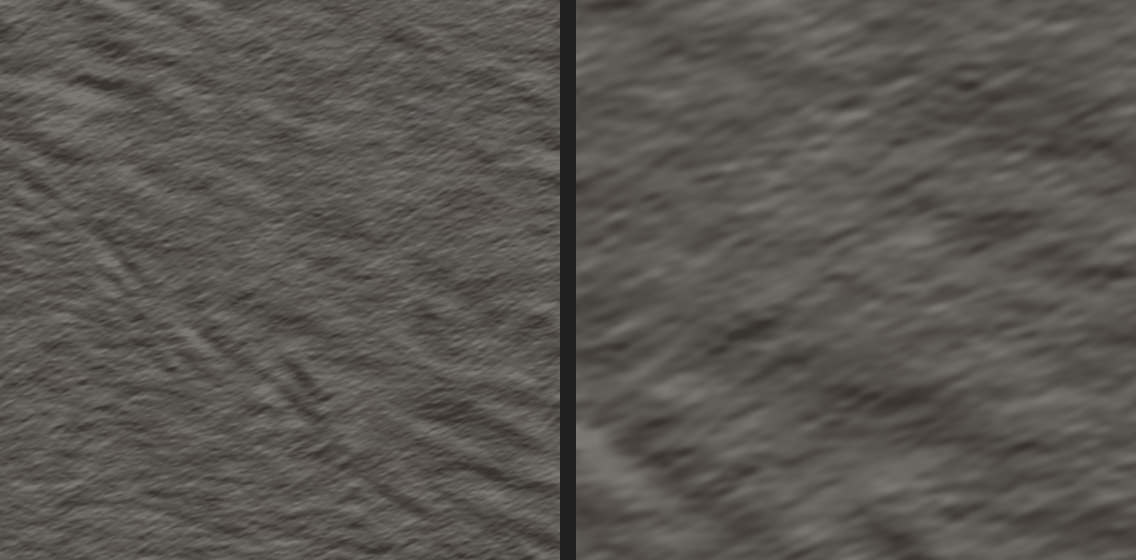
Left, the full canvas; right, a detail of the centre.
Write a WebGL 1 fragment shader that draws this texture.

```glsl
precision highp float;
// Draws dull grey-brown open water: slanted swells, a diagonal wake and fine wind ripples.
uniform vec2 u_resolution;

const vec3 TROUGH_COLOR = vec3(0.270, 0.250, 0.230);
const vec3 CREST_COLOR = vec3(0.440, 0.430, 0.410);
const vec3 WARM_TINT = vec3(0.004, -0.001, -0.003);

vec3 hash3(vec2 cell) {
  vec3 q = vec3(dot(cell, vec2(127.1, 311.7)),
                dot(cell, vec2(269.5, 183.3)),
                dot(cell, vec2(419.2, 371.9)));
  return fract(sin(q) * 43758.545);
}

// Cellular noise: one soft bump of random sign and height per cell.
float bumpNoise(vec2 p) {
  vec2 cell = floor(p);
  vec2 local = p - cell;
  float sum = 0.0;
  for (int j = -1; j <= 1; j++) {
    for (int i = -1; i <= 1; i++) {
      vec2 neighbor = vec2(float(i), float(j));
      vec3 rnd = hash3(cell + neighbor);
      vec2 offset = neighbor + rnd.xy - local;
      float falloff = max(0.0, 1.0 - dot(offset, offset));
      sum += (2.0 * rnd.z - 1.0) * falloff * falloff * falloff;
    }
  }
  return sum;
}

// Turns p so that x runs along the crests, measured in cells of the given size.
vec2 crestSpace(vec2 p, float degrees, vec2 cellSize, float seed) {
  float a = radians(degrees);
  float c = cos(a);
  float s = sin(a);
  return vec2(c * p.x + s * p.y, c * p.y - s * p.x) / cellSize + seed;
}

float ripples(vec2 p, float degrees, vec2 cellSize, float seed) {
  return bumpNoise(crestSpace(p, degrees, cellSize, seed));
}

// Light minus shade across the crests, so each bright face has a dark one beside it.
float litWaves(vec2 p, float degrees, vec2 cellSize, float seed) {
  vec2 q = crestSpace(p, degrees, cellSize, seed);
  return bumpNoise(q) - bumpNoise(q + vec2(0.15, 0.65));
}

// Layered sines bend the crests gently.
vec2 bend(vec2 p) {
  return vec2(sin(p.y * 17.0 + 2.0 * sin(p.x * 7.0)),
              sin(p.x * 13.0 + p.y * 9.0) + 0.5 * sin(p.x * 31.0 - p.y * 12.0));
}

// Signed height above the wandering diagonal wake.
float wakeOffset(vec2 p) {
  float path = 0.67 - 0.76 * p.x + 0.035 * sin(p.x * 15.0) + 0.012 * sin(p.x * 37.0);
  return (p.y - path) * 0.8;
}

float waterTone(vec2 p) {
  vec2 bent = p + 0.007 * bend(p);
  float wakeDist = wakeOffset(p);
  float wakeMask = exp(-wakeDist * wakeDist / 0.0035);
  float aboveWake = smoothstep(-0.06, 0.12, wakeDist);
  float patches = smoothstep(-0.35, 0.45, ripples(p, -25.0, vec2(0.32, 0.2), 5.3));

  // Broad forms
  float swell = litWaves(bent, -17.0, vec2(0.135, 0.036), 11.7);
  float wake = litWaves(bent, -34.0, vec2(0.085, 0.025), 37.1);
  float calmWaves = litWaves(bent, -3.0, vec2(0.065, 0.016), 53.9);

  // Wind texture
  float chop = ripples(bent, 10.0, vec2(0.048, 0.017), 71.3);
  float fine = litWaves(bent, 21.0, vec2(0.025, 0.0092), 97.7);
  float grain = litWaves(p, 17.0, vec2(0.0125, 0.0054), 131.9);

  float tone = 0.50 + 0.08 * (p.y - 0.5);
  tone += swell * mix(0.10, 0.28 + 0.36 * patches, aboveWake);
  tone += wake * wakeMask * 0.40;
  tone += calmWaves * (1.0 - aboveWake) * 0.24;
  tone += chop * 0.27 + fine * 0.31 + grain * 0.27;
  return clamp(tone, -0.25, 1.2);
}

void main() {
  vec2 p = gl_FragCoord.xy / min(u_resolution.x, u_resolution.y);
  vec3 color = mix(TROUGH_COLOR, CREST_COLOR, waterTone(p));
  color += WARM_TINT * ripples(p, -20.0, vec2(0.11, 0.06), 173.3);
  gl_FragColor = vec4(color, 1.0);
}
```
